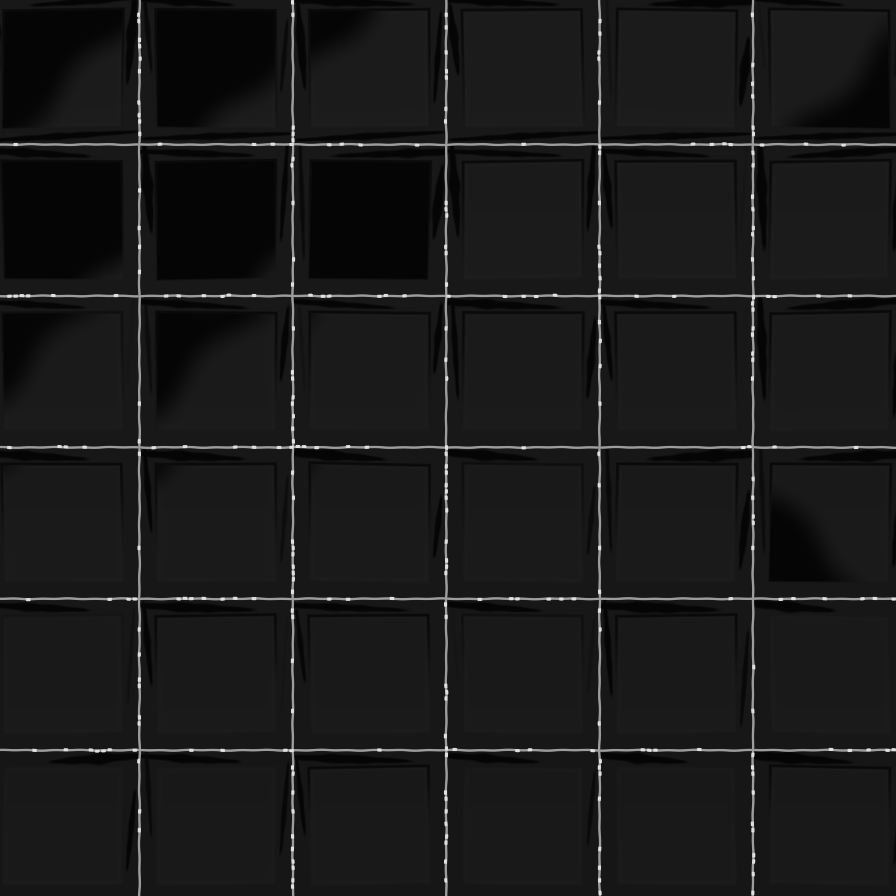
Give the GLSL for this texture, as a three.js fragment shader.

```glsl
// Glossy black bevelled wall tiles, six by six, with pale chipped grout and dark reflections.
varying vec2 vUv;

const vec2 GRID_CENTER = vec2(0.498, 0.5007);
const vec2 TILE_PITCH = vec2(0.1712, 0.169);
const float GROUT_HALF = 0.0011;
const float GROUT_SOFT = 0.0009;
const float CHIP_LENGTH = 0.007;
const float CHIP_SHARE = 0.22;
const float RIM = 0.11;
const vec2 GLARE_CENTER = vec2(0.6, 0.8);  // column, row from the top
const float GLARE_FALLOFF = 0.46;
const vec2 MIRROR_TILE = vec2(2.0, 1.0);   // face wholly in reflection
const float STRAY_COLUMN = 5.0;            // reflections from below
const vec3 GLAZE = vec3(0.102);
const vec3 SHADOW = vec3(0.018);
const vec3 GROUT = vec3(0.61, 0.62, 0.61);
const vec3 CHIP = vec3(0.88);

float hash(vec2 p) {
  return fract(sin(dot(p, vec2(127.1, 311.7))) * 43758.55);
}

// Tapered sliver: span holds its middle and half length.
float sliver(float along, float across, vec2 span, float width) {
  float t = (along - span.x) / span.y;
  float taper = clamp(1.0 - abs(t), 0.0, 1.0);
  float halfWidth = width * taper * (0.85 + 0.15 * sin(along * 31.0));
  float offset = abs(across - RIM * 0.5 - 0.025 * t);
  return (1.0 - smoothstep(halfWidth * 0.65, halfWidth + 0.014, offset))
    * smoothstep(0.0, 0.18, taper) * smoothstep(0.004, 0.018, width);
}

// Diagonal reflection on the raised face.
float reflection(vec2 q, vec2 tile, float seed) {
  float d2 = dot(tile - GLARE_CENTER, tile - GLARE_CENTER);
  float reach = 2.0 * exp(-GLARE_FALLOFF * d2) + 0.3 * (seed - 0.5);
  if (distance(tile, MIRROR_TILE) < 0.5) reach = 2.6;
  if (tile.x == STRAY_COLUMN && mod(tile.y, 3.0) == 0.0) {
    q.y = 1.0 - q.y;
    if (tile.y < 1.0) q.x = 1.0 - q.x;
    reach = 0.82;
  }
  float bend = 0.07 * sin(5.0 * (q.x - q.y) + 6.28 * seed);
  return 1.0 - smoothstep(reach - 0.2, reach + 0.16, q.x + q.y + bend);
}

vec3 tileColor(vec2 local, vec2 tile) {
  float a = hash(tile + 1.3);
  float b = hash(tile + 7.9);
  float c = hash(tile + 15.1);
  float d = hash(tile + 23.7);

  // Measured from the top left, slightly skewed per tile.
  vec2 q = vec2(local.x, 1.0 - local.y);
  q += 0.045 * (vec2(a, b) - 0.5) * (q.yx - 0.5);
  vec2 centered = abs(q - 0.5);
  float edge = max(centered.x, centered.y) - 0.5 + RIM;
  float face = 1.0 - smoothstep(-0.012, 0.008, edge);

  // Glaze and bevel.
  float light = 0.95 + 0.09 * (1.0 - tile.y / 5.0);
  light *= mix(0.9, 1.0 + 0.06 * (q.y - 0.5), face);
  light += 0.06 * exp(-pow((edge + 0.02) / 0.012, 2.0));

  // Dark slivers along the rim.
  float high = 1.0 - tile.y / 5.0;
  float fromSide = mix(q.x, 1.0 - q.x, step(0.7, a));
  float dark = sliver(fromSide, q.y, vec2(0.2 + 0.15 * b, 0.35 + 0.2 * c),
    0.02 + 0.025 * d);
  dark = max(dark, sliver(q.y, q.x, vec2(0.2 + 0.15 * c, 0.25 + 0.2 * a),
    0.05 * b * (0.35 + 0.65 * high)));
  dark = max(dark, sliver(q.y, 1.0 - q.x, vec2(0.25 + 0.3 * d, 0.22 + 0.15 * b),
    0.045 * a * (0.5 + 0.5 * high)));
  dark = max(dark, sliver(q.x, 1.0 - q.y, vec2(0.5, 0.55),
    0.022 * (1.0 - step(0.5, tile.y))));

  // Fine line at the face edge, strongest toward the top.
  float line = 1.0 - smoothstep(0.003, 0.015, abs(edge));
  float lineFade = 1.0 - smoothstep(0.1, 0.5 + 0.6 * high, q.y);
  dark = max(dark, 0.75 * line * lineFade * smoothstep(0.1, 0.6, c + 0.4 * high));

  dark = max(dark, face * reflection(q, tile, d));
  return mix(GLAZE * light, SHADOW, dark);
}

// x: grout coverage, y: chip coverage.
vec2 groutLine(float dist, float along, float lineId, float wear) {
  float cell = along / CHIP_LENGTH;
  vec2 key = vec2(floor(cell), lineId);
  float chip = step(1.0 - CHIP_SHARE * wear, hash(key))
    * smoothstep(0.0, 0.3, 0.5 - abs(fract(cell) - 0.5));
  float shift = 0.00025 * (sin(along * 90.0 + lineId) + sin(along * 211.0 + lineId * 3.0));
  shift += chip * 0.0012 * (hash(key + 5.0) - 0.5);
  float halfWidth = GROUT_HALF + 0.0005 * chip;
  float cover = 1.0 - smoothstep(halfWidth - GROUT_SOFT * 0.5, halfWidth + GROUT_SOFT,
    abs(dist + shift));
  return vec2(cover, cover * chip);
}

void main() {
  vec2 grid = (vUv - GRID_CENTER) / TILE_PITCH;
  vec2 id = floor(grid);
  vec3 color = tileColor(fract(grid), vec2(id.x + 3.0, 2.0 - id.y));

  vec2 nearest = floor(grid + 0.5);
  vec2 dist = (grid - nearest) * TILE_PITCH;
  vec2 vertical = groutLine(dist.x, vUv.y, nearest.x + 11.0, 1.3);
  vec2 horizontal = groutLine(dist.y, vUv.x, nearest.y + 37.0, 0.8);
  vec2 grout = max(vertical, horizontal);
  color = mix(color, mix(GROUT, CHIP, grout.y), grout.x);
  gl_FragColor = vec4(color, 1.0);
}
```
